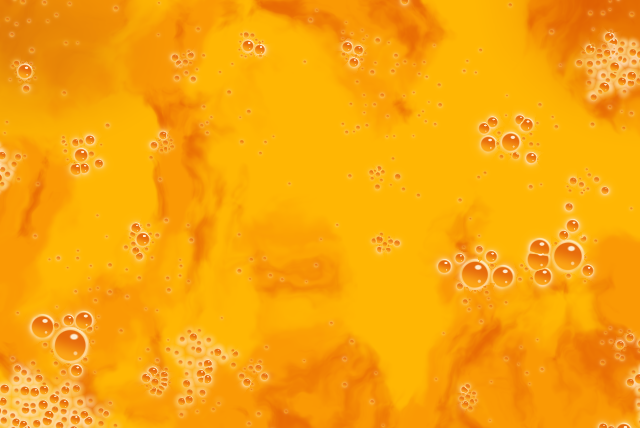
Write a Shadertoy shader that draws this texture.

```glsl
// Beaten egg yolk: a glossy amber liquid with soft orange stains, covered by
// bubble clusters and foam. Every pixel finds its two nearest bubbles, so that
// touching bubbles share a pale wall, and is then shaded once.

struct Bubble { vec2 offset; float radius; float gap; float nextGap; };

// Hashes without sine
float hash1(vec2 p) {
    vec3 q = fract(p.xyx * 0.1031);
    q += dot(q, q.yzx + 33.33);
    return fract((q.x + q.y) * q.z);
}

vec2 hash2(vec2 p) {
    vec3 q = fract(p.xyx * vec3(0.1031, 0.1030, 0.0973));
    q += dot(q, q.yzx + 33.33);
    return fract((q.xx + q.yz) * q.zy);
}

float noise(vec2 p) {
    vec2 i = floor(p), f = fract(p);
    f = f * f * f * (f * (f * 6.0 - 15.0) + 10.0);
    return mix(mix(hash1(i), hash1(i + vec2(1, 0)), f.x),
               mix(hash1(i + vec2(0, 1)), hash1(i + vec2(1, 1)), f.x), f.y);
}

float fbm(vec2 p) {
    float sum = 0.0, amp = 0.5;
    for (int i = 0; i < 5; i++) {
        sum += amp * noise(p);
        p = mat2(1.6, 1.2, -1.2, 1.6) * p + 7.3;
        amp *= 0.5;
    }
    return sum / 0.97;
}

float blob(vec2 p, vec2 center, vec2 size) {
    return smoothstep(1.2, 0.6, length((p - center) / size));
}

// Liquid: broad amber clouds, then small deep stains, denser at top and bottom
vec3 yolk(vec2 p) {
    vec2 warp = vec2(fbm(p * 3.5 + 3.0), fbm(p * 3.5 + 19.0)) - 0.5;
    float edge = smoothstep(0.7, 1.02, p.y) + 0.6 * smoothstep(0.3, 0.0, p.y);
    float cloud = fbm(p * vec2(4.6, 3.6) + warp * 1.3 + 41.0) + 0.15 * edge;
    float stain = fbm(p * vec2(10.0, 8.0) + warp * 3.0 + 11.0) + 0.05 * edge;
    vec3 col = mix(vec3(1.0, 0.715, 0.01), vec3(0.98, 0.6, 0.015),
                   smoothstep(0.51, 0.72, cloud));
    float deep = smoothstep(0.5, 0.8, stain) * smoothstep(0.49, 0.7, cloud);
    col = mix(col, vec3(0.9, 0.4, 0.015), 0.9 * deep);
    float ragged = 0.5 + 0.8 * stain;
    float red = smoothstep(0.42, 0.0, length(p - vec2(1.5, 1.05)));
    float olive = smoothstep(0.34, 0.0, length((p - vec2(0.05, 0.9)) * vec2(0.8, 1.2)));
    col = mix(col, vec3(0.86, 0.36, 0.01), min(0.85 * red * ragged, 1.0));
    return mix(col, vec3(0.86, 0.47, 0.03), min(0.8 * olive * ragged, 1.0));
}

// Foam rafts at the borders, with ragged outlines
float foam(vec2 p) {
    p += 0.07 * (vec2(noise(p * 17.0), noise(p * 17.0 + 31.0)) - 0.5);
    float raft = max(blob(p, vec2(0.05, 0.03), vec2(0.22, 0.11)),
                     blob(p, vec2(1.42, 0.83), vec2(0.085, 0.07)));
    raft = max(raft, blob(p, vec2(1.51, 0.06), vec2(0.05, 0.11)));
    raft = max(raft, 0.8 * blob(p, vec2(0.47, 0.13), vec2(0.06, 0.10)));
    return max(raft, blob(p, vec2(-0.01, 0.6), vec2(0.03, 0.07)));
}

void addBubble(inout Bubble b, vec2 offset, float radius) {
    float gap = length(offset) - radius;
    if (gap < b.gap) b = Bubble(offset, radius, gap, b.gap);
    else b.nextGap = min(b.nextGap, gap);
}

// Clusters: a lead bubble ringed by smaller ones
void addClusters(inout Bubble b, vec2 p) {
    for (int k = 0; k < 9; k++) {
        vec2 cell = floor(p / 0.25) + vec2(k % 3, k / 3) - 1.0;
        if (hash1(cell + 5.7) > 0.8) continue;
        vec2 center = (cell + 0.2 + 0.6 * hash2(cell + 17.0)) * 0.25;
        float size = hash1(cell + 71.0);
        float lead = mix(0.006, 0.041, size * size * size);
        float spread = 0.012 + 0.045 * hash1(cell + 37.0);
        addBubble(b, p - center, lead);
        for (int i = 0; i < 12; i++) {
            vec2 h = hash2(cell * 13.0 + float(i) * 3.7 + 2.0);
            float r = 0.0028 + (0.004 + 0.6 * lead) * h.x * h.x;
            float angle = float(i) * 2.4 + size * 40.0;
            float reach = lead + 1.15 * r + spread * h.y * h.y;
            addBubble(b, p - center - reach * vec2(cos(angle), sin(angle)), r);
        }
    }
}

// Foam cells where rafts lie, and stray specks elsewhere
void addFoam(inout Bubble b, vec2 p) {
    for (int k = 0; k < 9; k++) {
        vec2 cell = floor(p / 0.024) + vec2(k % 3, k / 3) - 1.0;
        vec2 center = (cell + 0.15 + 0.7 * hash2(cell + 3.0)) * 0.024;
        float raft = foam(center), h = hash1(cell + 53.0);
        float chance = 0.025 + 0.3 * smoothstep(0.6, 0.85, noise(cell * 0.2 + 9.0));
        if (hash1(cell + 29.0) < max(raft * 1.5, chance))
            addBubble(b, p - center, mix(0.0025 + 0.003 * h, 0.005 + 0.008 * h, raft));
    }
}

void mainImage(out vec4 fragColor, in vec2 fragCoord) {
    vec2 p = fragCoord / iResolution.y;
    float soft = max(0.0015, 0.8 / iResolution.y);
    Bubble b = Bubble(vec2(1), 0.01, 1.0, 1.0);
    addClusters(b, p);
    addFoam(b, p);

    // Pale film around and between the bubbles
    vec3 col = yolk(p);
    float size = smoothstep(0.003, 0.011, b.radius);
    float film = exp(-max(b.gap, 0.0) / mix(0.0022, 0.005, size)) * mix(0.36, 0.85, size);
    film = max(film, 0.9 * foam(p) * smoothstep(0.018, 0.0, b.gap));
    vec3 pale = mix(vec3(0.98, 0.78, 0.36), vec3(1.0, 0.88, 0.74), noise(p * 60.0));
    col = mix(col, pale, film);

    // Translucent dome: dark above, glowing below
    vec2 u = b.offset / b.radius;
    float glow = smoothstep(0.5, -0.8, u.y + 0.3 * u.x);
    vec3 dome = mix(vec3(0.9, 0.4, 0.02), vec3(0.99, 0.64, 0.06), glow);
    float inside = smoothstep(soft, -soft, b.gap + 0.12 * b.radius);
    inside *= smoothstep(0.0, 2.0 * soft, b.nextGap - b.gap - 0.001);
    col = mix(col, dome, inside * mix(0.65, 0.95, size));

    // Window reflections and a bright arc on the rim
    float large = smoothstep(0.006, 0.014, b.radius);
    float glint = smoothstep(0.24, 0.1, length((u - vec2(0.22, 0.5)) * vec2(0.8, 1.1)));
    glint += 0.6 * smoothstep(0.16, 0.05, length(u - vec2(0.3, -0.45)));
    float arc = smoothstep(0.13, 0.0, abs(length(u) - 1.0)) * smoothstep(0.5, 1.0, dot(u, vec2(0.5, 0.86)));
    col = mix(col, vec3(1.0, 0.95, 0.86), large * min(glint + 0.7 * arc, 0.95));

    fragColor = vec4(col, 1.0);
}
```
